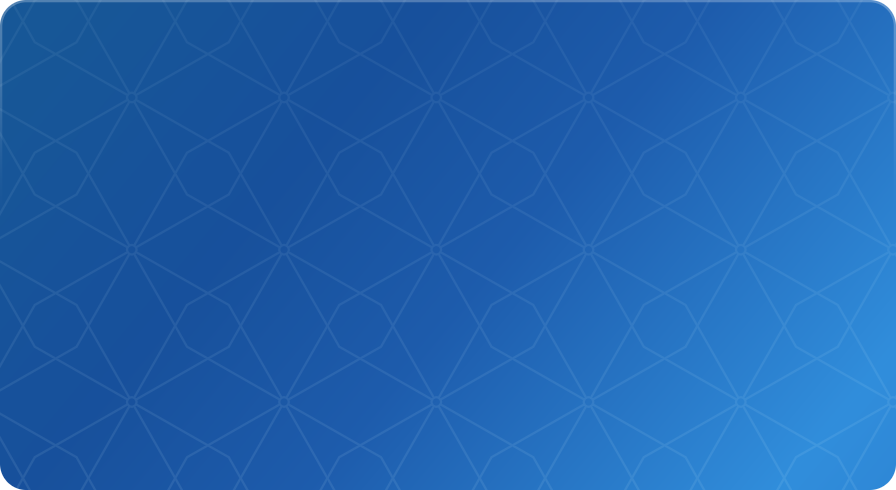
Give the GLSL for this background, as a Shadertoy shader.

```glsl
// Blue diagonal gradient card with a faint lattice of eight-ray stars and octagons.

// Distance from p to the segment a-b
float segmentDist(vec2 p, vec2 a, vec2 b) {
    vec2 ap = p - a, ab = b - a;
    return length(ap - ab * clamp(dot(ap, ab) / dot(ab, ab), 0.0, 1.0));
}

// Signed distance to a rounded box centred on the origin
float roundedBox(vec2 p, vec2 halfSize, float radius) {
    vec2 q = abs(p) - halfSize + radius;
    return length(max(q, 0.0)) + min(max(q.x, q.y), 0.0) - radius;
}

// Distance to the lattice lines; each cell is centred on an octagon
float latticeDist(vec2 p) {
    const float period = 87.0;
    vec2 cell = abs(mod(p - vec2(75.3, 55.7), period) - 0.5 * period);
    if (cell.x > cell.y) cell = cell.yx; // fold to one eighth of the cell
    vec2 tip = vec2(0.0, 18.7);
    float ray = segmentDist(cell, vec2(41.2, 42.2), tip);
    float octagon = segmentDist(cell, tip, vec2(12.0, 11.9));
    float ring = abs(length(cell - 0.5 * period) - 2.7);
    return min(min(ray, octagon), ring);
}

vec3 diagonalGradient(float t) {
    vec3 color = mix(vec3(0.092, 0.342, 0.590), vec3(0.092, 0.315, 0.610), smoothstep(0.0, 0.34, t));
    color = mix(color, vec3(0.115, 0.360, 0.675), clamp((t - 0.34) / 0.21, 0.0, 1.0));
    color = mix(color, vec3(0.190, 0.555, 0.860), clamp((t - 0.55) / 0.36, 0.0, 1.0));
    return mix(color, vec3(0.180, 0.530, 0.840), clamp((t - 0.91) / 0.09, 0.0, 1.0));
}

void mainImage(out vec4 fragColor, in vec2 fragCoord) {
    // The canvas is 280 units high, with y running down from the top
    float pixel = 280.0 / iResolution.y;
    vec2 size = iResolution.xy * pixel;
    vec2 p = vec2(fragCoord.x, iResolution.y - fragCoord.y) * pixel;
    float down = p.y / size.y;

    // Background sweep from upper left to lower right
    vec2 axis = vec2(0.766, 0.643);
    vec3 color = diagonalGradient(0.5 + dot(p - 0.5 * size, axis) / dot(size, axis));

    // Star lattice, slightly fainter toward the top
    float line = clamp((0.65 - latticeDist(p)) / pixel + 0.5, 0.0, 1.0);
    color = mix(color, vec3(0.85, 0.97, 1.0), line * mix(0.055, 0.09, down));

    // Light rim that fades down the sides
    float edge = roundedBox(p - 0.5 * size, 0.5 * size, 15.0);
    float rim = clamp((edge + 1.3) / pixel + 0.5, 0.0, 1.0);
    color = mix(color, vec3(1.0), rim * 0.25 * (1.0 - smoothstep(0.0, 0.45, down)));

    // White outside the rounded corners
    color = mix(color, vec3(1.0), clamp(edge / pixel + 0.5, 0.0, 1.0));
    fragColor = vec4(color, 1.0);
}
```
